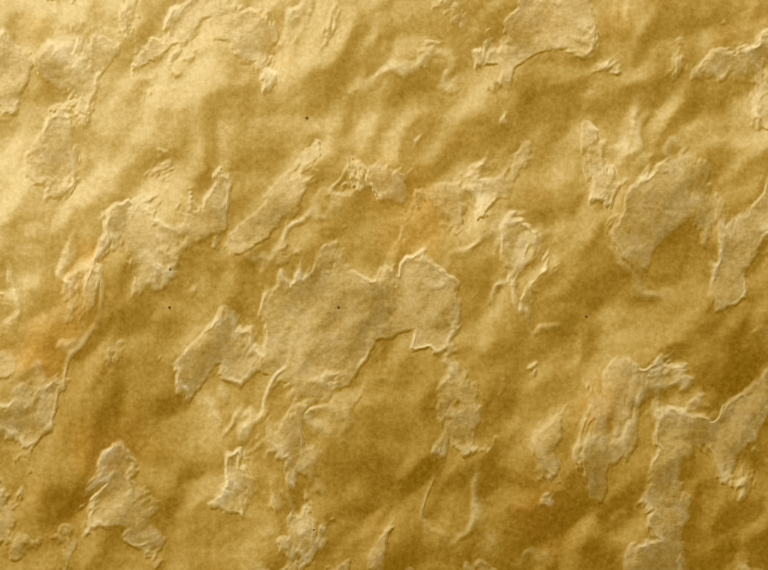
This texture is drawn by a Shadertoy shader. Its source:

```glsl
#define LUMP_SCALE vec2(5.6, 4.6)
#define FLAKE_SCALE vec2(9.0, 5.8)
#define FLAKE_LEVEL 0.11
#define WARP 0.045
#define SLANT 0.2
#define RELIEF 0.085
#define LIGHT_DIR vec2(-0.5, 0.87)
#define LIGHT_GAIN 0.34
#define GRAIN 0.075
#define SPECK_CELLS 8.0

const vec3 DEEP_WAX   = vec3(0.52, 0.37, 0.06);
const vec3 OCHRE_WAX  = vec3(0.69, 0.54, 0.22);
const vec3 PALE_WAX   = vec3(0.96, 0.84, 0.57);
const vec3 DRY_CRUST  = vec3(0.82, 0.71, 0.49);
const vec3 RIM_CREAM  = vec3(0.95, 0.86, 0.65);
const vec3 AMBER      = vec3(0.70, 0.46, 0.11);
const vec3 SPECK_DARK = vec3(0.32, 0.20, 0.07);

vec2 hash22(vec2 p) {
    vec3 q = fract(p.xyx * vec3(0.1031, 0.1030, 0.0973));
    q += dot(q, q.yzx + 33.33);
    return fract((q.xx + q.yz) * q.zy);
}

float corner(vec2 cell, vec2 offset) {
    return dot(hash22(cell) * 2.0 - 1.0, offset);
}

// Gradient noise, centred on zero
float noise(vec2 p) {
    vec2 i = floor(p), f = p - i;
    vec2 u = f * f * f * (f * (f * 6.0 - 15.0) + 10.0);
    vec2 e = vec2(1.0, 0.0);
    return mix(mix(corner(i, f), corner(i + e, f - e), u.x),
               mix(corner(i + e.yx, f - e.yx), corner(i + 1.0, f - 1.0), u.x), u.y);
}

float fbm(vec2 p, int octaves) {
    float sum = 0.0, amp = 1.0;
    for (int i = 0; i < octaves; i++) {
        sum += amp * noise(p);
        p = mat2(1.6, 1.2, -1.2, 1.6) * p + 17.3;
        amp *= 0.5;
    }
    return sum;
}

// Surface layers: x height, y crust cover, z raised rim
vec3 surface(vec2 p) {
    vec2 q = p + WARP * vec2(fbm(p * 5.0 + 3.1, 3), fbm(p * 5.0 + 41.7, 3));
    q.x -= SLANT * q.y;
    float lumps = fbm(q * LUMP_SCALE + 9.0, 3);
    float flake = fbm(q * FLAKE_SCALE + 60.0, 5);
    float gather = fbm(p * 2.8 + 25.0, 2);
    float edge = flake + 0.5 * gather - FLAKE_LEVEL;
    float crust = smoothstep(-0.03, 0.10, edge);
    float broken = smoothstep(-0.10, 0.30, fbm(p * 9.0 + 80.0, 3));
    float rim = exp(-pow((edge - 0.07) / 0.075, 2.0)) * broken;

    // Thin creases wander between the flakes
    float crease = abs(fbm(q * vec2(5.0, 3.4) + 130.0, 4));
    float vein = (1.0 - smoothstep(0.0, 0.08, crease))
               * smoothstep(0.02, 0.30, noise(p * 5.0 + 12.0));
    rim = max(rim, vein);
    float rough = fbm(p * 34.0, 4) * (0.3 + 0.7 * max(crust, rim));
    float height = RELIEF * lumps + 0.008 * crust + 0.009 * rim + 0.0065 * rough;
    return vec3(height, crust, rim);
}

// Sparse dark specks, one candidate per cell
float specks(vec2 p) {
    vec2 cell = floor(p * SPECK_CELLS);
    vec2 rnd = hash22(cell + 7.0);
    vec2 centre = 0.2 + 0.6 * hash22(cell + 91.0);
    float radius = mix(0.010, 0.024, rnd.y);
    float d = length(fract(p * SPECK_CELLS) - centre);
    return step(0.94, rnd.x) * (1.0 - smoothstep(radius * 0.5, radius * 1.5, d));
}

void mainImage(out vec4 fragColor, in vec2 fragCoord) {
    vec2 uv = fragCoord / iResolution.xy;
    vec2 p = fragCoord / iResolution.y;

    // Slanting light over the relief
    vec3 s = surface(p);
    float e = 0.003;
    vec2 slope = vec2(surface(p + vec2(e, 0.0)).x, surface(p + vec2(0.0, e)).x) - s.x;
    float light = -LIGHT_GAIN * dot(slope / e, LIGHT_DIR);
    light = 0.5 * light / (0.5 + abs(light));

    // Broad glow, strongest at the top and left
    float glow = 0.43 + 0.40 * (uv.y - 0.5) - 0.22 * (uv.x - 0.5);
    glow += 0.32 * noise(p * 2.6 + 50.0) + 0.16 * fbm(p * 8.0, 3);
    float tone = clamp(glow + light, 0.0, 1.0);
    vec3 col = mix(DEEP_WAX, OCHRE_WAX, smoothstep(0.0, 0.46, tone));
    col = mix(col, PALE_WAX, smoothstep(0.34, 0.95, tone));

    // Amber stains, dry crust and creamy rims
    float stain = smoothstep(0.18, 0.65, fbm(p * 3.4 + 200.0, 4));
    col = mix(col, AMBER * (0.75 + 0.6 * tone), 0.4 * stain);
    float mottle = 0.8 + 0.8 * fbm(p * 24.0 + 5.0, 4);
    float shade = 0.80 + 0.38 * tone;
    col = mix(col, DRY_CRUST * shade, clamp(0.50 * s.y * mottle, 0.0, 1.0));
    col = mix(col, RIM_CREAM * shade, clamp(0.55 * s.z * mottle, 0.0, 1.0));

    // Specks and fine grain
    col = mix(col, SPECK_DARK, 0.7 * specks(p));
    col += GRAIN * (noise(p * 100.0) + 0.7 * noise(p * 190.0 + 8.0));
    fragColor = vec4(clamp(col, 0.0, 1.0), 1.0);
}
```
